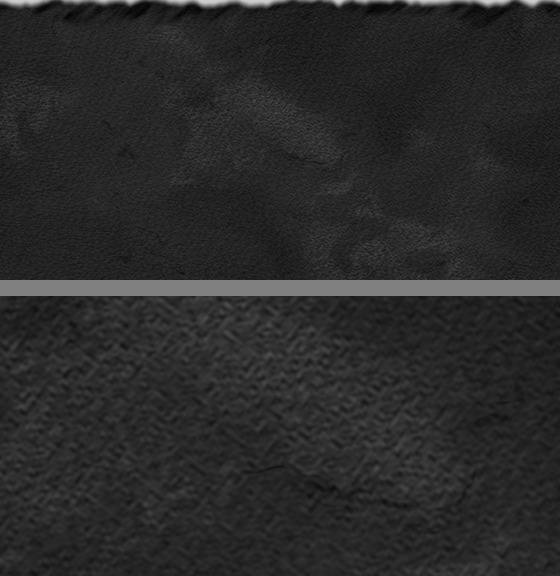
Top, the full canvas; bottom, a detail of the centre.
Give the GLSL for this texture, as a WebGL 2 fragment shader.

```glsl
#version 300 es
precision highp float;

uniform vec2 u_resolution;
out vec4 outColor;

#define BASE_TONE 0.141
#define MOTTLE_GAIN 0.085
#define GRAIN_SCALE 185.0
#define GRAIN_GAIN 0.058
#define PATCH_GAIN 0.05
#define CREASE_GAIN 0.05
#define EDGE_DEPTH 0.011
#define EDGE_RAGGED 0.034
#define EDGE_SOFT 0.017
#define FRINGE_DEPTH 0.075
#define PAPER_TONE 0.80

float hash(vec2 p) {
    return fract(sin(dot(p, vec2(127.1, 311.7))) * 43758.5453);
}

float noise(vec2 p) {
    vec2 i = floor(p), f = fract(p);
    f = f * f * (3.0 - 2.0 * f);
    return mix(mix(hash(i), hash(i + vec2(1, 0)), f.x),
               mix(hash(i + vec2(0, 1)), hash(i + vec2(1, 1)), f.x), f.y);
}

float fbm(vec2 p) {
    float sum = 0.0, gain = 0.5;
    for (int i = 0; i < 5; i++) {
        sum += gain * noise(p);
        p = mat2(0.8, 0.6, -0.6, 0.8) * p * 2.03 + 17.3;
        gain *= 0.5;
    }
    return sum;
}

// Slope of fine noise lit from the upper left, octaves turned apart
float grain(vec2 p) {
    vec2 light = vec2(-0.6, 0.7), sum = vec2(0.0);
    vec2 q = mat2(0.8, 0.6, -0.6, 0.8) * p * GRAIN_SCALE;
    vec2 r = mat2(0.9, -0.44, 0.44, 0.9) * p * GRAIN_SCALE * 0.55;
    float fine = noise(q + 31.0) - noise(q + 31.0 + light);
    float coarse = noise(r) - noise(r + light);
    return fine + 0.5 * coarse;
}

// Thin broken lines along the level curves of a warped field
float creases(vec2 p, vec2 warp) {
    float field = fbm(p * vec2(3.0, 5.5) + warp * 1.5);
    float line = 1.0 - smoothstep(0.0, 0.011, abs(field - 0.47));
    return line * smoothstep(0.50, 0.64, fbm(p * 6.0 + 40.0));
}

// Sparse small dents, one candidate per cell
float dents(vec2 p) {
    vec2 q = p * 7.0, cell = floor(q);
    float sum = 0.0;
    for (int k = 0; k < 9; k++) {
        vec2 id = cell + vec2(k % 3, k / 3) - 1.0;
        vec2 d = q - id - vec2(hash(id), hash(id + 7.0));
        d += 0.35 * (vec2(noise(q * 5.0), noise(q * 5.0 + 9.0)) - 0.5);
        float size = mix(0.07, 0.2, hash(id + 3.0));
        float dent = 1.0 - smoothstep(0.3, 1.0, length(d * vec2(0.8, 1.7)) / size);
        sum += dent * step(0.82, hash(id + 13.0));
    }
    return sum;
}

void main() {
    vec2 p = gl_FragCoord.xy / u_resolution.y;
    float depth = 1.0 - p.y;
    vec2 warp = vec2(fbm(p * 2.5 + 5.0), fbm(p * 2.5 + 23.0)) - 0.5;

    // Mottled dark leather
    float tone = BASE_TONE;
    tone += MOTTLE_GAIN * (fbm(p * vec2(3.4, 4.8) + warp * 2.5) - 0.49);

    // Worn lighter patches with rougher grain
    float worn = smoothstep(0.54, 0.74, fbm(p * vec2(2.2, 3.6) + warp + 61.0));
    worn *= smoothstep(0.35, 0.62, fbm(p * 10.0 + warp * 4.0));
    tone += PATCH_GAIN * worn;
    tone += GRAIN_GAIN * (1.0 + 0.8 * worn) * grain(p);

    // Creases and dents
    tone -= CREASE_GAIN * creases(p, warp);
    tone -= 0.04 * dents(p);

    // Dark fringe with slanted streaks under the top edge
    vec2 slant = mat2(0.78, -0.62, 0.62, 0.78) * p;
    float streak = fbm(slant * vec2(10.0, 42.0) + warp * 3.0);
    float reach = FRINGE_DEPTH * (0.45 + 1.1 * noise(vec2(p.x * 7.0, 2.0)));
    float fringe = 1.0 - smoothstep(0.3 * reach, reach, depth + 0.07 * (streak - 0.5));
    float fringeTone = 0.078 + 0.26 * (streak - 0.47);
    tone = mix(tone, fringeTone + 0.4 * (tone - BASE_TONE), 0.85 * fringe);

    // Pale blurred scallops along the top
    float ragged = 0.75 * noise(vec2(p.x * 19.0, 4.0)) + 0.25 * noise(vec2(p.x * 43.0, 8.0));
    float edge = EDGE_DEPTH + EDGE_RAGGED * (ragged - 0.5);
    float paper = 1.0 - smoothstep(edge - EDGE_SOFT, edge + EDGE_SOFT, depth);
    tone = mix(tone, PAPER_TONE, paper);

    outColor = vec4(vec3(clamp(tone, 0.0, 1.0)), 1.0);
}
```
